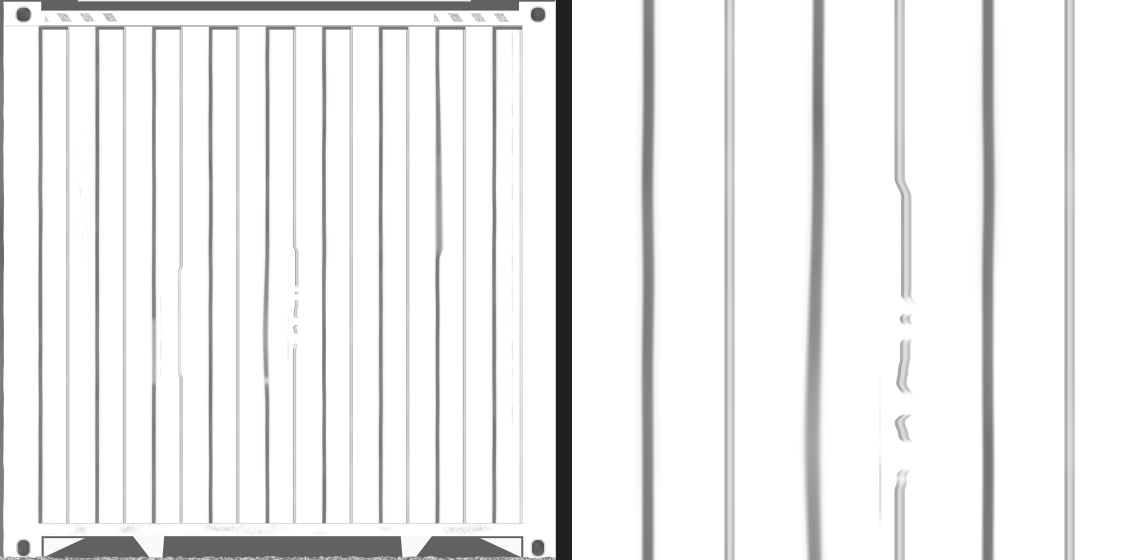
Left: the whole. Right: its middle third, enlarged.
Write a Shadertoy shader that draws this texture map.

```glsl
float hash(vec2 p) {
    vec3 q = fract(p.xyx * 0.1031);
    q += dot(q, q.yzx + 33.33);
    return fract((q.x + q.y) * q.z);
}

float noise(vec2 p) {
    vec2 i = floor(p), f = fract(p);
    f = f * f * (3.0 - 2.0 * f);
    return mix(mix(hash(i), hash(i + vec2(1, 0)), f.x),
               mix(hash(i + vec2(0, 1)), hash(i + vec2(1, 1)), f.x), f.y);
}

float cover(float d) { return clamp(0.5 - d * iResolution.y, 0.0, 1.0); }

float box(vec2 p, vec2 lo, vec2 hi) {
    vec2 d = abs(p - 0.5 * (lo + hi)) - 0.5 * (hi - lo);
    return max(d.x, d.y);
}

float roundBox(vec2 p, vec2 halfSize, float r) {
    vec2 d = abs(p) - halfSize + r;
    return length(max(d, 0.0)) + min(max(d.x, d.y), 0.0) - r;
}

float bump(float y, float centre, float width) {
    float t = (y - centre) / width;
    return exp(-t * t);
}

float span(float y, float lo, float hi) {
    return smoothstep(lo - 0.006, lo + 0.006, y) * (1.0 - smoothstep(hi - 0.006, hi + 0.006, y));
}

float corrugation(vec2 p) {
    float tone = 1.0;

    // Narrow pale folds, some dented or broken
    float j = clamp(round((p.x - 0.1211) / 0.1011), 0.0, 8.0);
    float jag = noise(vec2(p.y * 130.0, j)) - 0.5;
    float torn = float(j == 4.0) * span(p.y, 0.38, 0.49);
    float worn = float(j == 2.0) * span(p.y, 0.33, 0.52);
    float x = p.x - 0.1211 - j * 0.1011 + 0.003 * worn;
    x -= float(j == 4.0) * 0.004 * span(p.y, 0.385, 0.555) + torn * jag * 0.008;
    float fold = cover(abs(x) - 0.0031);
    float foldTone = 0.85 - 0.19 * cover(abs(x + 0.0022) - 0.001) - 0.1 * cover(abs(x - 0.0022) - 0.001);
    float strength = 1.0 - 0.45 * worn - torn * smoothstep(-0.15, 0.15, jag);
    strength *= (j == 8.0 ? 0.6 : 1.0) * (0.88 + 0.24 * noise(vec2(p.y * 25.0, j + 20.0)));
    tone = mix(tone, foldTone, fold * clamp(strength, 0.0, 1.0));

    // Wide dark folds with soft shadows
    float k = clamp(round((p.x - 0.0723) / 0.1012), 0.0, 8.0);
    float bent = float(k == 4.0) * bump(p.y, 0.41, 0.09);
    float smear = float(k == 7.0) * smoothstep(0.9, 0.57, p.y) * smoothstep(0.535, 0.56, p.y);
    float faded = float(k == 2.0) * span(p.y, 0.315, 0.43);
    x = p.x - 0.0723 - k * 0.1012 + 0.0035 * bent - 0.003 * smear;
    x += 0.0008 * (noise(vec2(p.y * 18.0, k * 7.0)) - 0.5);
    float dark = 1.0 - smoothstep(0.0018, 0.0047 + 0.002 * bent + 0.005 * smear, abs(x));
    dark *= 1.0 - 0.45 * faded - 0.3 * bent - 0.25 * smear;
    dark *= 1.0 - 0.75 * float(k == 4.0) * bump(p.y, 0.32, 0.007);
    float halo = 0.09 * (1.0 - smoothstep(0.002, 0.009, abs(x))) * noise(vec2(p.y * 9.0, k));
    float ribTone = 0.46 + 0.06 * noise(vec2(p.y * 30.0, k)) + 12.0 * max(x, 0.0);
    tone = mix(tone - halo, ribTone, dark);

    // Shadow under the rail in each recess
    float phase = fract((p.x - 0.0723) / 0.1012);
    float recess = step(phase, 0.48) * step(0.0723, p.x);
    tone = mix(tone, 0.47, recess * smoothstep(0.9455, 0.9485, p.y));

    // Faint scratches
    float scratch = cover(abs(p.x - 0.914) - 0.0008) * span(p.y, 0.245, 0.94);
    scratch += cover(abs(p.x - 0.287) - 0.0007) * span(p.y, 0.33, 0.47);
    scratch += cover(abs(p.x - 0.514) - 0.0007) * span(p.y, 0.35, 0.44);
    scratch += 0.5 * span(p.x, 0.14, 0.165) * bump(p.y, 0.65, 0.1) * smoothstep(0.6, 0.9, noise(p * vec2(300, 50)));
    return tone - 0.16 * scratch * noise(vec2(p.y * 60.0, 3.0));
}

void mainImage(out vec4 fragColor, in vec2 fragCoord) {
    vec2 p = fragCoord / iResolution.xy * vec2(0.992, 1.0);
    float tone = mix(1.0, corrugation(p), cover(box(p, vec2(0.066, 0.065), vec2(0.934, 0.953))));

    // Rails and edge lines
    tone = mix(tone, 0.6, cover(box(p, vec2(0.07, 0.9525), vec2(0.932, 0.9548))));
    tone = mix(tone, 0.84, cover(box(p, vec2(0.007, 0.953), vec2(0.07, 0.9545))));
    tone = mix(tone, 0.82, cover(box(p, vec2(0.07, 0.0642), vec2(0.934, 0.0656))));
    float grime = span(p.y, 0.047, 0.062) * smoothstep(0.5, 0.9, noise(p * vec2(35, 90)));
    tone -= 0.16 * grime * noise(p * 350.0) * span(p.x, 0.075, 0.93);

    // Slanted warning stripes at both ends of the top rail
    float first = p.x < 0.5 ? 0.1146 : 0.8125;
    float along = p.x - first + 0.7 * (p.y - 0.969);
    along -= 0.0408 * clamp(round(along / 0.0408), -1.0, 2.0);
    float stripe = cover(abs(along) - 0.0085) * cover(abs(p.y - 0.9688) - 0.0075);
    stripe *= step(p.x < 0.5 ? 0.081 : 0.775, p.x);
    tone = mix(tone, 0.68 + 0.2 * noise(p * 400.0), stripe);

    // Dark gaps above and below
    tone = mix(tone, 0.38, cover(box(p, vec2(0.0735, 0.981), vec2(0.926, 1.1))));
    tone = mix(tone, 0.38, cover(0.997 - p.y));
    tone = mix(tone, 0.93, cover(box(p, vec2(0.139, 0.9975), vec2(0.84, 1.1))));
    tone = mix(tone, 0.38, cover(box(p, vec2(0.0742, -0.1), vec2(0.9336, 0.0425))));

    // Mirrored braces under the floor
    float m = abs(p.x - 0.504);
    float wedge = max(0.9 * (0.039 - 0.467 * (m - 0.353) - p.y), max(m - 0.426, p.y - 0.039));
    float drop = 0.043 - p.y;
    float foot = max(m - 0.267 + 0.77 * drop, 0.211 + 0.08 * drop - m);
    foot = max(foot, max(p.y - 0.043, 0.004 - p.y));
    tone = mix(tone, 0.98, cover(min(wedge, foot)));

    // Corner holes
    float side = abs(p.x - 0.501);
    float hole = min(roundBox(vec2(side - 0.459, p.y - 0.974), vec2(0.0125), 0.0105),
                     roundBox(vec2(side - 0.459, p.y - 0.0215), vec2(0.0108, 0.0142), 0.0095));
    tone = mix(tone, 0.8, cover(abs(hole - 0.0015) - 0.0008));
    tone = mix(tone, 0.3 + 0.12 * noise(p * 120.0), cover(hole));

    // Outer margins and speckled ground
    float chip = 0.0015 * noise(vec2(p.y * 45.0, 8.0));
    tone = mix(tone, 0.38 + 0.12 * noise(vec2(p.y * 12.0, 2.0)), cover(p.x - 0.0072 + chip));
    tone = mix(tone, 0.8, cover(0.9905 - p.x));
    float ground = cover(p.y - 0.003 - 0.004 * noise(vec2(p.x * 150.0, 1.0)));
    tone = mix(tone, 0.42 + 0.45 * noise(p * 380.0), ground);

    fragColor = vec4(vec3(clamp(tone, 0.0, 1.0)), 1.0);
}
```
